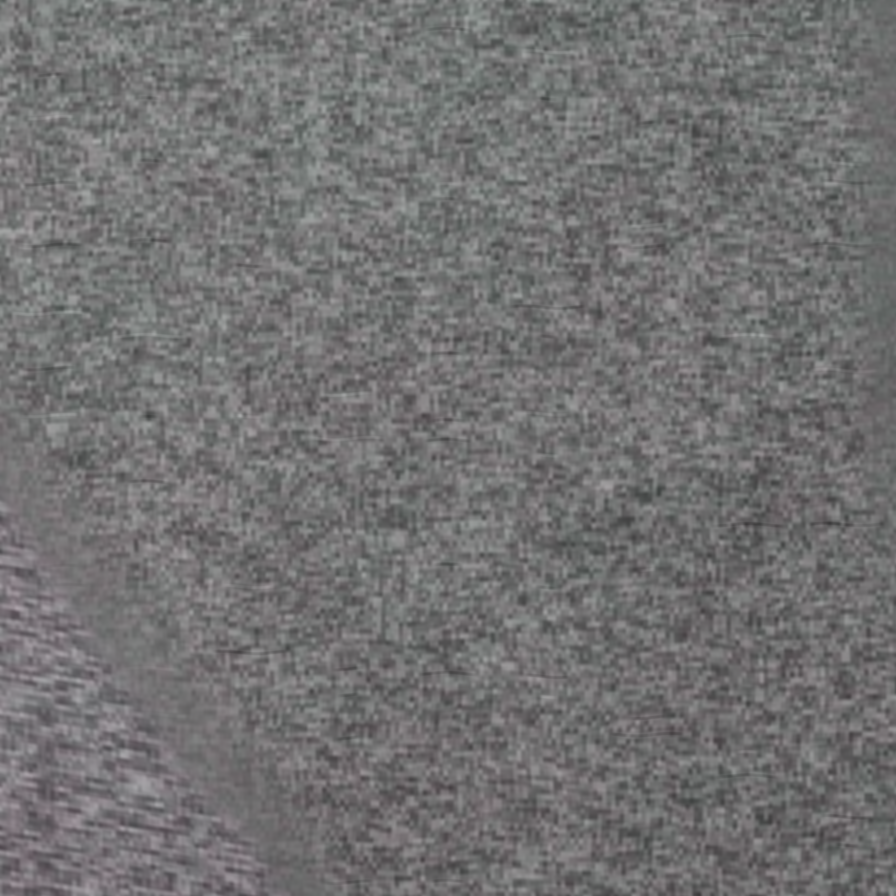
Write a Shadertoy shader that draws this texture.

```glsl
// Grey heathered knit: layered value noise gives upright grains, sideways
// streaks and soft mottling. A lower left fold shows a coarser slanted weave
// behind a calm blurred band, and the right border also softens.

#define GRAIN_CELLS  vec2(205.0, 145.0)
#define STREAK_CELLS vec2(72.0, 190.0)
#define MOTTLE_CELLS vec2(34.0, 58.0)
#define FOLD_CELLS   vec2(58.0, 185.0)
#define THREAD_CELLS vec2(9.0, 42.0)
#define GRAIN_AMOUNT  0.185
#define STREAK_AMOUNT 0.150
#define MOTTLE_AMOUNT 0.075
#define FOLD_AMOUNT   0.250
#define TINT_AMOUNT   0.022
#define BASE_GREY vec3(0.447, 0.446, 0.447)
#define FOLD_GREY vec3(0.470, 0.458, 0.474)

float hash(vec2 p) {
    vec3 q = fract(p.xyx * vec3(0.1031, 0.1030, 0.0973));
    q += dot(q, q.yzx + 33.33);
    return fract((q.x + q.y) * q.z);
}

// Smooth noise centred on zero
float noise(vec2 p) {
    vec2 cell = floor(p);
    vec2 f = fract(p);
    f = f * f * (3.0 - 2.0 * f);
    float low = mix(hash(cell), hash(cell + vec2(1.0, 0.0)), f.x);
    float high = mix(hash(cell + vec2(0.0, 1.0)), hash(cell + vec2(1.0, 1.0)), f.x);
    return mix(low, high, f.y) - 0.5;
}

// Sparse thin sideways threads, one per chosen cell: mostly dark, some pale
float threads(vec2 uv) {
    vec2 p = uv * THREAD_CELLS;
    vec2 cell = floor(p);
    vec2 f = fract(p) - 0.5;
    float halfLength = mix(0.12, 0.42, hash(cell + 17.0));
    float offset = 0.5 * (hash(cell + 41.0) - 0.5);
    float bend = 0.06 * sin(f.x * 9.0 + cell.x * 2.0);
    float across = 1.0 - smoothstep(0.02, 0.12, abs(f.y - offset - bend));
    float along = 1.0 - smoothstep(halfLength - 0.1, halfLength, abs(f.x));
    float present = step(0.80, hash(cell + 73.0));
    float shade = hash(cell + 97.0) < 0.6 ? -0.07 : 0.06;
    return present * across * along * shade;
}

// Main knit: fine upright grains crossed by longer sideways streaks
float knit(vec2 uv) {
    vec2 wavy = uv + 0.0015 * sin(uv.yx * vec2(47.0, 31.0));
    float value = GRAIN_AMOUNT * noise(wavy * GRAIN_CELLS);
    value += STREAK_AMOUNT * noise(wavy * STREAK_CELLS + 211.0);
    value += MOTTLE_AMOUNT * noise(wavy * MOTTLE_CELLS + 431.0);
    return value + threads(uv);
}

// Folded part: long streaks sinking gently to the right
float foldWeave(vec2 uv) {
    vec2 slanted = vec2(uv.x, uv.y + 0.16 * uv.x);
    float value = FOLD_AMOUNT * noise(slanted * FOLD_CELLS + 613.0);
    return value + 0.13 * noise(slanted * GRAIN_CELLS + 827.0);
}

void mainImage(out vec4 fragColor, in vec2 fragCoord) {
    vec2 uv = fragCoord / iResolution.xy;

    // Signed distance from the fold line, negative in the lower left corner
    float foldDistance = dot(uv - vec2(0.0, 0.44), normalize(vec2(0.44, 0.31)));
    foldDistance += 0.02 * noise(uv * 14.0);
    float fold = 1.0 - smoothstep(-0.015, 0.025, foldDistance);

    // Blurred zones along the fold and the right border
    float calmBand = smoothstep(-0.02, 0.02, foldDistance)
                   * (1.0 - smoothstep(0.03, 0.11, foldDistance));
    float border = smoothstep(0.935, 0.985, uv.x) * smoothstep(0.25, 0.6, uv.y);
    float contrast = 1.0 - 0.6 * max(calmBand, border);

    // Broad light: brighter at the upper left, dimmer at the lower right
    float light = 0.035 * (uv.y - uv.x) + 0.03 * noise(uv * 5.0);
    light -= 0.02 * border + 0.012 * calmBand;

    float weave = mix(knit(uv), foldWeave(uv), fold);
    vec3 color = mix(BASE_GREY, FOLD_GREY, fold) + light + weave * contrast;

    // Faint cool green to warm pink drift
    float tint = noise(uv * vec2(60.0, 75.0) + 307.0) + 0.5 * noise(uv * 9.0 + 59.0);
    tint += 0.35 * (0.5 - uv.y);
    color += TINT_AMOUNT * tint * vec3(1.0, -0.6, 0.1);

    fragColor = vec4(clamp(color, 0.0, 1.0), 1.0);
}
```
